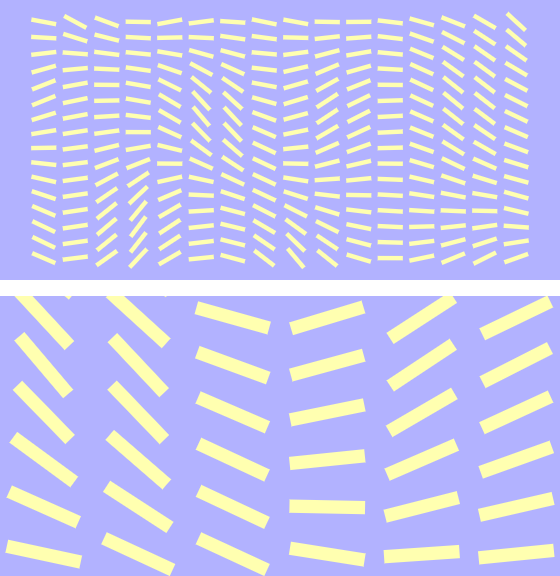
Top: the whole. Bottom: its middle third, enlarged.
Give the GLSL for this pattern, as a Shadertoy shader.

```glsl
// A 16 by 16 grid of pale yellow dashes on lavender, each turned by a smooth
// angle field. The field is a sum of soft Gaussian swells in grid coordinates;
// each dash is a rotated box distance, tested against neighbouring rows.

const float GRID = 16.0;
const vec2 PITCH = vec2(0.1125, 0.05625); // cell size, in canvas heights

// Soft bump that tilts the dashes around its center by up to "degrees"
float swell(vec2 cell, vec2 center, vec2 radius, float degrees) {
    vec2 d = (cell - center) / radius;
    return degrees * exp(-dot(d, d));
}

// Counterclockwise tilt of a dash; cell = (column from left, row from top)
float tiltAngle(vec2 cell) {
    float a = 0.0;
    // Broad swells across the middle
    a += swell(cell, vec2(5.4, 6.0), vec2(2.2, 4.0), -56.0);
    a += swell(cell, vec2(9.3, 5.8), vec2(2.6, 4.5), 44.0);
    a += swell(cell, vec2(13.0, 5.2), vec2(2.7, 6.0), -45.0);
    a += swell(cell, vec2(6.9, 9.0), vec2(1.2, 3.5), -13.0);
    // Lower swells
    a += swell(cell, vec2(2.9, 13.0), vec2(1.7, 5.4), 54.0);
    a += swell(cell, vec2(8.05, 16.0), vec2(1.93, 5.0), -52.0);
    a += swell(cell, vec2(13.9, 17.0), vec2(2.3, 4.5), 36.0);
    // Left and right edges
    a += swell(cell, vec2(0.0, 4.6), vec2(1.2, 3.0), 23.0);
    a += swell(cell, vec2(-0.2, 13.5), vec2(1.0, 4.5), -30.0);
    a += swell(cell, vec2(15.3, -0.5), vec2(1.3, 3.0), -33.0);
    a += swell(cell, vec2(15.5, 12.2), vec2(0.9, 2.0), -20.0);
    // Top edge
    a += swell(cell, vec2(1.2, -0.6), vec2(1.3, 2.4), -32.0);
    a += swell(cell, vec2(4.4, -0.5), vec2(1.3, 2.0), 17.0);
    a += swell(cell, vec2(7.7, -0.6), vec2(1.4, 2.0), -17.0);
    return radians(a);
}

float boxDistance(vec2 p, vec2 halfSize) {
    vec2 d = abs(p) - halfSize;
    return length(max(d, 0.0)) + min(max(d.x, d.y), 0.0);
}

void mainImage(out vec4 fragColor, in vec2 fragCoord) {
    vec2 p = (fragCoord - 0.5 * iResolution.xy) / iResolution.y;
    vec2 gridPos = vec2(p.x, -p.y) / PITCH + 0.5 * GRID;

    // Nearest dash among this row and the rows above and below
    float dist = 1.0;
    for (int i = -1; i <= 1; i++) {
        vec2 cell = floor(gridPos) + vec2(0.0, float(i));
        if (any(lessThan(cell, vec2(0.0))) || any(greaterThanEqual(cell, vec2(GRID)))) continue;
        vec2 local = (gridPos - cell - 0.5) * PITCH * vec2(1.0, -1.0);
        float angle = tiltAngle(cell);
        float c = cos(angle), s = sin(angle);
        vec2 turned = vec2(c * local.x + s * local.y, c * local.y - s * local.x);
        dist = min(dist, boxDistance(turned, vec2(0.045, 0.0079)));
    }

    // Blend over one pixel at the dash edge
    float coverage = clamp(0.5 - dist * iResolution.y, 0.0, 1.0);
    vec3 color = mix(vec3(0.7, 0.7, 1.0), vec3(1.0, 1.0, 0.69), coverage);
    fragColor = vec4(color, 1.0);
}
```
